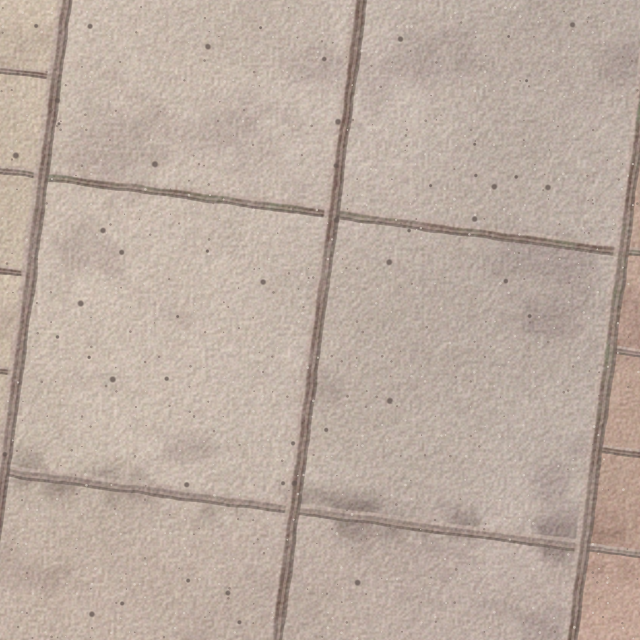
Give the GLSL for this texture, as a Shadertoy shader.

```glsl
// Tilted grid of large worn concrete pavers, flanked by small pavers, with sandy mossy joints.

float hash(vec2 p) {
    vec3 h = fract(p.xyx * vec3(0.1031, 0.1030, 0.0973));
    h += dot(h, h.yzx + 33.33);
    return fract((h.x + h.y) * h.z);
}

float noise(vec2 p) {
    vec2 i = floor(p), f = fract(p);
    f = f * f * (3.0 - 2.0 * f);
    return mix(mix(hash(i), hash(i + vec2(1, 0)), f.x),
               mix(hash(i + vec2(0, 1)), hash(i + vec2(1, 1)), f.x), f.y);
}

float fbm(vec2 p) {
    float sum = 0.0, amp = 0.5;
    for (int i = 0; i < 4; i++) {
        sum += amp * noise(p);
        p = p * 2.03 + 17.3;
        amp *= 0.5;
    }
    return sum / 0.9375;
}

// Soft line of half width w centred on d = 0
float band(float d, float w) {
    return 1.0 - smoothstep(w * 0.45, w + 0.7 / iResolution.y, abs(d));
}

// Groove with a pale worn lip on its negative side and a dark core
vec3 joint(vec3 base, float d, float w, float dust, float moss) {
    vec3 core = mix(vec3(0.47, 0.39, 0.355), vec3(0.64, 0.58, 0.55), dust);
    core = mix(core, vec3(0.50, 0.51, 0.42), moss);
    vec3 col = mix(base, vec3(0.66, 0.58, 0.54), 0.75 * band(d, w));
    col = mix(col, vec3(0.77, 0.70, 0.66), 0.65 * band(d + 0.6 * w, 0.4 * w));
    col = mix(col, core, 0.95 * band(d - 0.2 * w, 0.62 * w));
    col = mix(col, vec3(0.69, 0.61, 0.57), 0.5 * band(d - 0.3 * w, 0.16 * w));
    return mix(col, vec3(0.43, 0.38, 0.35), 0.6 * band(d - 0.75 * w, 0.22 * w));
}

// Sparse round specks; returns coverage in x and a random tone in y
vec2 specks(vec2 p, float density) {
    vec2 cell = floor(p);
    vec2 centre = 0.3 + 0.4 * vec2(hash(cell + 5.1), hash(cell + 9.7));
    float radius = 0.1 + 0.2 * hash(cell + 23.0);
    float spot = 1.0 - smoothstep(radius * 0.5, radius + 0.1, length(fract(p) - centre));
    return vec2(spot * step(hash(cell + 41.0), density), hash(cell + 67.0));
}

void mainImage(out vec4 fragColor, in vec2 fragCoord) {
    vec2 p = fragCoord / iResolution.xy;

    // Paver coordinates: one unit is a large paver
    mat2 axes = mat2(0.453, -0.0592, 0.0612, 0.462);
    vec2 q = inverse(axes) * (p - vec2(0.518, 0.668));
    bool large = abs(q.x) < 1.0;
    float split = large ? 1.0 : 3.0;
    vec2 line = round(q * split);
    vec2 id = floor(q * split);
    vec2 d = (q * split - line) / split * vec2(0.457, 0.466);
    d += 0.004 * (vec2(fbm(p * 28.0), fbm(p * 28.0 + 50.0)) - 0.5);

    // Base tone: warm on the left, greyer on the right, pink beyond the right edge
    vec3 col = mix(vec3(0.785, 0.725, 0.672), vec3(0.745, 0.69, 0.652), smoothstep(0.0, 0.9, p.x));
    if (q.x < -1.0) col = vec3(0.79, 0.725, 0.655);
    if (q.x > 1.0) col = vec3(0.74, 0.635, 0.575);
    col += 0.02 * (hash(id + 31.0) - 0.5);
    col -= vec3(0.008, 0.017, 0.015) * smoothstep(0.3, 0.1, p.y);

    // Cloudy stains, denser beside the lower joint
    float cloud = fbm(p * 5.0 + 3.0);
    col += 0.09 * (cloud - 0.5);
    float blotch = smoothstep(0.56, 0.78, fbm(p * vec2(7.0, 10.0) + 20.0));
    col -= vec3(0.06, 0.065, 0.055) * blotch;
    float lower = 1.0 - smoothstep(0.02, 0.12, abs(q.y + 1.0));
    col -= vec3(0.13, 0.13, 0.12) * lower * smoothstep(0.35, 0.75, fbm(p * 22.0));

    // Joints
    float dust = smoothstep(0.35, 0.7, fbm(p * 14.0 + 8.0));
    float damp = smoothstep(0.4, 0.65, fbm(p * 18.0 + 70.0));
    float rowMoss = damp * 0.55 * smoothstep(0.3, 0.1, abs(q.y));
    float edgeMoss = damp * 0.9 * smoothstep(0.8, 0.95, q.x) * smoothstep(-0.7, -0.3, q.y);
    float wear = 0.85 + 0.35 * fbm(p * 20.0 + 90.0);
    float rowWidth = (large ? 0.0095 : 0.0068) * wear;
    col = joint(col, -d.y, rowWidth, max(0.6 * dust, 0.75 * lower), rowMoss);
    col = joint(col, d.x, 0.0125 * wear, 0.55 * dust, edgeMoss);

    // Sandy grain lit from the upper left, then pits and pale chips
    vec2 g = p * 210.0;
    float relief = noise(g) - noise(g + vec2(-0.6, 0.6));
    col += 0.075 * relief + 0.07 * (noise(p * 330.0 + 11.0) - 0.5);
    col += 0.03 * (noise(p * 95.0) - 0.5);
    col += 0.025 * (vec3(noise(g + 13.0), noise(g + 37.0), noise(g + 71.0)) - 0.5);
    vec2 chip = specks(p * 130.0, 0.05);
    col = mix(col, chip.y < 0.4 ? vec3(0.50, 0.43, 0.40) : vec3(0.89, 0.85, 0.81), 0.6 * chip.x);
    vec2 pit = specks(p * 60.0 + 7.0, 0.012);
    col = mix(col, vec3(0.38, 0.33, 0.31), 0.75 * pit.x);

    fragColor = vec4(clamp(col, 0.0, 1.0), 1.0);
}
```
